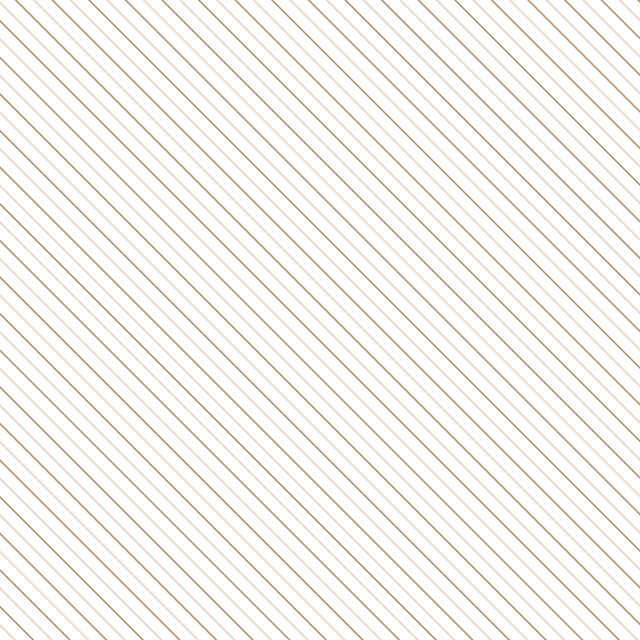
Reproduce this pattern procedurally as a Shadertoy shader.

```glsl
// Thin diagonal pinstripes on white, alternating dark tan and pale beige.
#define REPEATS 17.48
#define OFFSET 0.0245
#define DARK_WIDTH 0.0023
#define PALE_WIDTH 0.0029
#define SOFTNESS 1.3
#define PAPER vec3(1.0)
#define DARK_TAN vec3(0.67, 0.52, 0.36)
#define PALE_BEIGE vec3(0.91, 0.84, 0.78)

// Signed perpendicular distance to the nearest stripe centre;
// phase is counted in repeats along a canvas side.
float stripeDistance(float phase) {
    return (fract(phase + 0.5) - 0.5) / (REPEATS * sqrt(2.0));
}

// Box-filtered coverage of a line, so ink is conserved at any resolution.
float lineCoverage(float dist, float width, float blur) {
    vec2 edges = (dist + vec2(0.5, -0.5) * width) / blur + 0.5;
    edges = clamp(edges, 0.0, 1.0);
    return edges.x - edges.y;
}

void mainImage(out vec4 fragColor, in vec2 fragCoord) {
    vec2 uv = fragCoord / iResolution.y;
    float blur = SOFTNESS / iResolution.y;

    // Stripes run from upper left to lower right at 45 degrees.
    float phase = (uv.x + uv.y - 1.0 - OFFSET) * REPEATS;

    // Pale stripes lie halfway between the dark ones.
    float dark = lineCoverage(stripeDistance(phase), DARK_WIDTH, blur);
    float pale = lineCoverage(stripeDistance(phase + 0.5), PALE_WIDTH, blur);

    vec3 color = mix(PAPER, PALE_BEIGE, pale);
    color = mix(color, DARK_TAN, dark);
    fragColor = vec4(color, 1.0);
}
```
